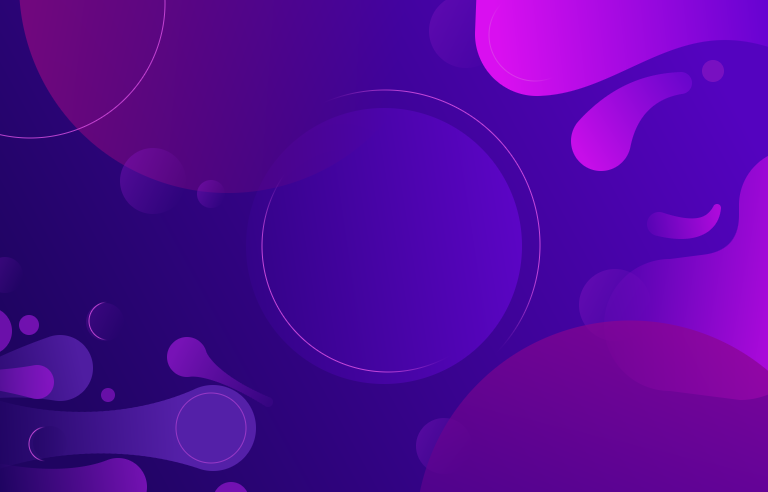
This background is drawn by a Shadertoy shader. Its source:

```glsl
// Violet abstract backdrop: a diagonal gradient carrying a central disc, liquid
// blobs, soft bubbles and hairline arcs. Blobs are circles swept along quadratic
// curves or smooth unions of capsules; each is painted with a fading gradient.

const float CANVAS_HEIGHT = 4.92;            // design units from bottom to top
const vec2 CANVAS_CENTER = vec2(3.84, 2.46);
const float LINE_HALF_WIDTH = 0.005;
const int SWEEP_STEPS = 40;
const float PI = 3.14159;

const vec3 NIGHT = vec3(0.12, 0.015, 0.38);
const vec3 INDIGO = vec3(0.33, 0.01, 0.75);
const vec3 VIOLET = vec3(0.37, 0.02, 0.79);
const vec3 MAGENTA = vec3(0.85, 0.06, 0.94);
const vec3 PURPLE = vec3(0.68, 0.04, 0.86);
const vec3 CRIMSON = vec3(0.49, 0.03, 0.50);
const vec3 ORCHID = vec3(0.52, 0.08, 0.76);
const vec3 LILAC = vec3(0.34, 0.13, 0.67);
const vec3 LINE_PINK = vec3(0.86, 0.32, 0.90);

// Bubbles: centre, radius, strength; weak ones fade out across their width
const vec4 BUBBLES[12] = vec4[12](
    vec4(1.53, 3.11, 0.33, 0.40), vec4(2.11, 2.98, 0.14, 0.42),
    vec4(4.66, 4.61, 0.37, 0.35), vec4(7.13, 4.21, 0.11, 0.75),
    vec4(6.15, 1.87, 0.36, 0.42), vec4(4.44, 0.46, 0.28, 0.38),
    vec4(0.05, 2.17, 0.18, 0.28), vec4(-0.12, 1.61, 0.24, 0.75),
    vec4(0.29, 1.67, 0.10, 0.80), vec4(1.05, 1.70, 0.19, 0.22),
    vec4(1.08, 0.97, 0.07, 0.70), vec4(2.31, -0.08, 0.18, 0.80));

float pixelSize;

// Position along the line from a to b, clamped to 0..1
float ramp(vec2 p, vec2 a, vec2 b) {
    vec2 axis = b - a;
    return clamp(dot(p - a, axis) / dot(axis, axis), 0.0, 1.0);
}

float disc(vec2 p, vec2 center, float radius) {
    return length(p - center) - radius;
}

float capsule(vec2 p, vec2 a, vec2 b, float ra, float rb) {
    float t = ramp(p, a, b);
    return length(p - mix(a, b, t)) - mix(ra, rb, t);
}

float smoothUnion(float a, float b, float k) {
    float h = max(k - abs(a - b), 0.0) / k;
    return min(a, b) - h * h * k * 0.25;
}

// Circle swept along a quadratic curve; z is the radius at each control point
float sweep(vec2 p, vec3 a, vec3 b, vec3 c) {
    float d = 1e3;
    for (int i = 0; i <= SWEEP_STEPS; i++) {
        float t = float(i) / float(SWEEP_STEPS);
        vec3 s = mix(mix(a, b, t), mix(b, c, t), t);
        d = min(d, disc(p, s.xy, s.z));
    }
    return d;
}

void paint(inout vec3 col, float d, vec3 color, float alpha) {
    col = mix(col, color, alpha * clamp(0.5 - d / pixelSize, 0.0, 1.0));
}

// Hairline ring, brightest toward one angle; a cutoff of -2 draws it whole
void arc(inout vec3 col, vec2 p, vec2 center, float radius, float degrees, float cutoff, float alpha) {
    vec2 q = p - center;
    float angle = degrees * PI / 180.0;
    float facing = dot(q, vec2(cos(angle), sin(angle))) / max(length(q), 1e-4);
    float d = abs(length(q) - radius) - LINE_HALF_WIDTH;
    paint(col, d, LINE_PINK, alpha * smoothstep(cutoff, cutoff + 0.6, facing));
}

void mainImage(out vec4 fragColor, in vec2 fragCoord) {
    pixelSize = CANVAS_HEIGHT / iResolution.y;
    vec2 p = (fragCoord - 0.5 * iResolution.xy) * pixelSize + CANVAS_CENTER;
    vec3 col = mix(NIGHT, INDIGO, ramp(p, vec2(0.6), vec2(7.2, 4.2)));

    // Central disc, then the large glowing disc at the upper left
    float across = ramp(p, vec2(2.4, 2.3), vec2(5.2, 2.7));
    paint(col, disc(p, CANVAS_CENTER, 1.38), mix(vec3(0.20, 0.01, 0.53), VIOLET, across), 0.9);
    float glow = 1.0 - ramp(p, vec2(0.2, 4.2), vec2(3.9, 3.7));
    paint(col, disc(p, vec2(2.28, 5.08), 2.09), CRIMSON, 0.85 * glow);

    // Liquid body on the right edge
    float body = capsule(p, vec2(6.70, 1.67), vec2(7.40, 1.67), 0.66, 0.75);
    body = smoothUnion(body, capsule(p, vec2(7.95, 2.87), vec2(7.95, 1.9), 0.56, 0.56), 0.35);
    paint(col, body, PURPLE, 0.95 * ramp(p, vec2(5.95, 2.0), vec2(7.7, 1.7)));

    // Scattered bubbles
    for (int i = 0; i < 12; i++) {
        vec4 b = BUBBLES[i];
        vec2 reach = b.z * vec2(0.9, -0.4);
        float fade = 1.0 - ramp(p, b.xy - reach, b.xy + reach);
        paint(col, disc(p, b.xy, b.z), ORCHID, b.w * mix(fade, 1.0, smoothstep(0.5, 0.7, b.w)));
    }

    // Upper right wave, with a rounded left end and a cosine lower edge
    float waveY = 4.24 - 0.28 * cos(PI * (p.x - 5.35) / 1.9);
    float wave = min(capsule(p, vec2(5.37, 4.58), vec2(5.41, 5.6), 0.62, 0.62),
                     max((waveY - p.y) * 0.92, 5.37 - p.x));
    paint(col, wave, mix(MAGENTA, vec3(0.40, 0.01, 0.82), ramp(p, vec2(5.0, 4.4), vec2(7.7, 4.7))), 1.0);

    // Curled drops beneath the wave
    float drop = sweep(p, vec3(6.01, 3.51, 0.30), vec3(6.28, 4.04, 0.14), vec3(6.81, 4.09, 0.11));
    paint(col, drop, mix(MAGENTA, VIOLET, 0.1 + 0.8 * ramp(p, vec2(5.8, 3.4), vec2(6.9, 4.1))), 0.95);
    float curl = sweep(p, vec3(6.59, 2.68, 0.12), vec3(7.08, 2.54, 0.10), vec3(7.17, 2.84, 0.04));
    paint(col, curl, PURPLE, 0.15 + 0.85 * ramp(p, vec2(6.5, 2.6), vec2(7.2, 2.7)));

    // Translucent disc rising from the lower right
    float sink = ramp(p, vec2(6.4, 1.7), vec2(5.8, -0.4));
    paint(col, disc(p, vec2(6.30, -0.43), 2.145), mix(vec3(0.54, 0.02, 0.57), vec3(0.36, 0.01, 0.56), sink), 0.72);

    // Liquid shapes entering from the lower left
    float bell = sweep(p, vec3(2.13, 0.64, 0.43), vec3(0.9, 0.58, -0.02), vec3(-0.4, 0.57, 0.45));
    paint(col, bell, LILAC, 0.95 * ramp(p, vec2(-0.1, 0.5), vec2(1.8, 0.6)));
    float lobe = sweep(p, vec3(0.60, 1.24, 0.33), vec3(0.15, 1.20, 0.22), vec3(-0.3, 1.05, 0.14));
    paint(col, lobe, LILAC, 0.25 + 0.6 * ramp(p, vec2(-0.1, 1.1), vec2(0.8, 1.3)));
    float bud = sweep(p, vec3(0.37, 1.10, 0.17), vec3(0.15, 1.11, 0.12), vec3(-0.2, 1.13, 0.08));
    paint(col, bud, ORCHID, 0.45 + 0.5 * ramp(p, vec2(0.0, 1.1), vec2(0.5, 1.1)));
    float tail = sweep(p, vec3(1.87, 1.35, 0.20), vec3(2.12, 1.19, 0.0), vec3(2.68, 0.90, 0.05));
    paint(col, tail, ORCHID, 0.85 - 0.75 * ramp(p, vec2(1.75, 1.4), vec2(2.7, 0.9)));
    float foot = sweep(p, vec3(1.18, 0.05, 0.29), vec3(0.7, -0.02, 0.18), vec3(0.0, -0.02, 0.30));
    paint(col, foot, ORCHID, 0.85 * ramp(p, vec2(0.0, 0.0), vec2(1.5, 0.2)));
    paint(col, disc(p, vec2(0.50, 0.49), 0.17), NIGHT, 0.4 * (1.0 - ramp(p, vec2(0.35, 0.5), vec2(0.7, 0.5))));

    // Hairline arcs: centre, corners, small accents
    arc(col, p, vec2(3.85, 2.47), 1.55, 35.0, 0.17, 0.85);
    arc(col, p, vec2(3.88, 2.46), 1.26, 222.0, 0.20, 0.85);
    arc(col, p, vec2(0.30, 4.89), 1.35, 0.0, -2.0, 0.8);
    arc(col, p, vec2(5.35, 4.57), 0.46, 215.0, 0.15, 0.6);
    arc(col, p, vec2(1.08, 1.71), 0.19, 180.0, 0.0, 0.8);
    arc(col, p, vec2(0.46, 0.48), 0.17, 180.0, 0.0, 0.8);
    arc(col, p, vec2(2.11, 0.64), 0.35, 0.0, -2.0, 0.5);

    fragColor = vec4(col, 1.0);
}
```
